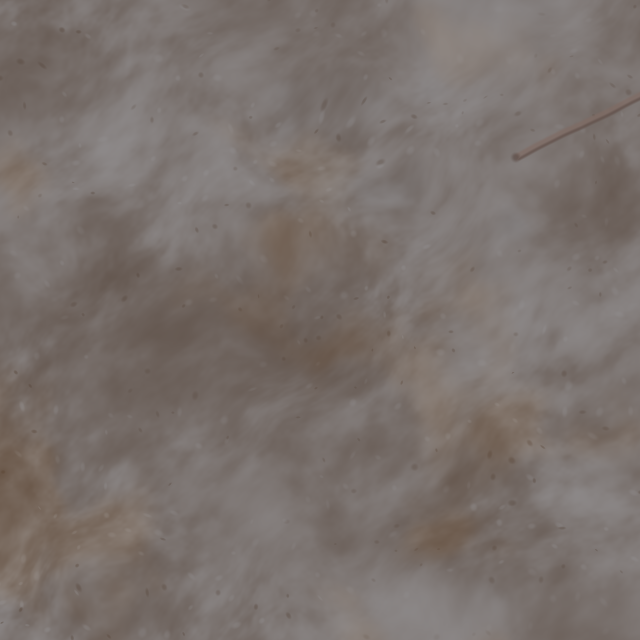
Give the GLSL for this texture, as a WebGL 1 fragment shader.

```glsl
precision highp float;
uniform vec2 u_resolution;

#define PATCH_SCALE 4.2
#define BLOTCH_SCALE 15.0
#define GRAIN_SCALE 44.0
#define PATCH_GAIN 1.6
#define BLOTCH_GAIN 0.95
#define GRAIN_GAIN 0.95
#define GRAIN_ANGLE 0.68
#define GRAIN_STRETCH 1.6
#define RUST_AMOUNT 0.9
#define FLECK_GAIN 1.5

const vec3 TAUPE = vec3(0.478, 0.446, 0.432);
const vec3 TONE_STEP = vec3(0.031, 0.038, 0.044);
const vec3 RUST_SHIFT = vec3(0.018, -0.008, -0.038);
const vec3 TWIG_COLOR = vec3(0.50, 0.42, 0.39);
const vec3 TWIG_SHADE = vec3(0.34, 0.28, 0.26);

float hash(vec2 p) {
  return fract(sin(dot(p, vec2(127.1, 311.7))) * 43758.5453);
}

// Smooth value noise from -1 to 1
float noise(vec2 p) {
  vec2 i = floor(p), f = fract(p);
  f = f * f * (3.0 - 2.0 * f);
  float low = mix(hash(i), hash(i + vec2(1.0, 0.0)), f.x);
  float high = mix(hash(i + vec2(0.0, 1.0)), hash(i + 1.0), f.x);
  return 2.0 * mix(low, high, f.y) - 1.0;
}

mat2 rotation(float a) {
  return mat2(cos(a), -sin(a), sin(a), cos(a));
}

float fbm(vec2 p) {
  float sum = 0.0, weight = 1.0;
  for (int i = 0; i < 3; i++) {
    sum += weight * noise(p);
    p = rotation(0.5) * p * 2.03 + 17.3;
    weight *= 0.5;
  }
  return sum;
}

// Soft oval specks, at most one per cell
float flecks(vec2 p, float density, float radius) {
  vec2 cell = floor(p);
  vec2 center = 0.3 + 0.4 * vec2(hash(cell + 3.1), hash(cell + 8.7));
  vec2 d = rotation(6.28 * hash(cell + 5.3)) * (fract(p) - center);
  d.y *= 1.0 + hash(cell + 1.9);
  float size = radius * (0.6 + 0.7 * hash(cell + 6.4));
  float spot = 1.0 - smoothstep(0.2 * size, size, length(d));
  return spot * step(hash(cell), density);
}

// Thin stalk with a shaded lower edge and a dark tip
vec3 addTwig(vec3 color, vec2 uv) {
  vec2 tip = vec2(0.806, 0.754);
  vec2 axis = normalize(vec2(0.2, 0.1));
  vec2 d = uv - tip;
  float along = dot(d, axis);
  float across = dot(d, vec2(-axis.y, axis.x)) - 0.0015 * noise(vec2(along * 25.0, 4.0));
  float inside = smoothstep(-0.006, 0.004, along);
  float body = inside * (1.0 - smoothstep(0.003, 0.008, abs(across)));
  float shade = inside * (1.0 - smoothstep(0.0, 0.0045, abs(across + 0.004)));
  float end = 1.0 - smoothstep(0.002, 0.010, length(d));
  color = mix(color, TWIG_COLOR, 0.7 * body);
  return mix(color, TWIG_SHADE, max(0.55 * shade, 0.6 * end));
}

void main() {
  vec2 uv = gl_FragCoord.xy / u_resolution.y;

  // Warped coordinates, drawn out along the grain
  vec2 warp = vec2(noise(uv * 9.0 + 4.0), noise(uv * 9.0 + 31.0));
  vec2 p = uv + 0.022 * warp;
  vec2 g = rotation(GRAIN_ANGLE) * p;
  g.x /= GRAIN_STRETCH;

  // Cloudy patches, blotches and grain; rougher toward the left
  float rough = clamp(0.95 - 0.4 * uv.x + 0.5 * noise(uv * 5.0 + 60.0), 0.35, 1.4);
  float tone = PATCH_GAIN * fbm(p * PATCH_SCALE + 12.0);
  tone += BLOTCH_GAIN * fbm(g * BLOTCH_SCALE + 40.0);
  tone += GRAIN_GAIN * rough * fbm(g * GRAIN_SCALE + 90.0);

  // Pale chips and dark pits
  float pale = flecks(p * 26.0, 0.32, 0.22);
  float pits = flecks(p * 34.0 + 50.0, 0.12, 0.20);
  tone += FLECK_GAIN * rough * (0.7 * pale - 1.3 * pits);

  // Compress extremes, then tint
  tone = 2.6 * tone / (2.4 + 0.35 * abs(tone));
  vec3 color = TAUPE + TONE_STEP * tone;
  float rust = smoothstep(0.1, 1.0, fbm(p * 5.5 + 73.0) + 0.35 - 0.6 * uv.x);
  color += RUST_AMOUNT * rust * RUST_SHIFT;
  float cool = smoothstep(0.3, 1.0, fbm(p * 4.0 + 140.0));
  color += cool * vec3(-0.012, 0.002, 0.014);

  gl_FragColor = vec4(addTwig(color, uv), 1.0);
}
```
